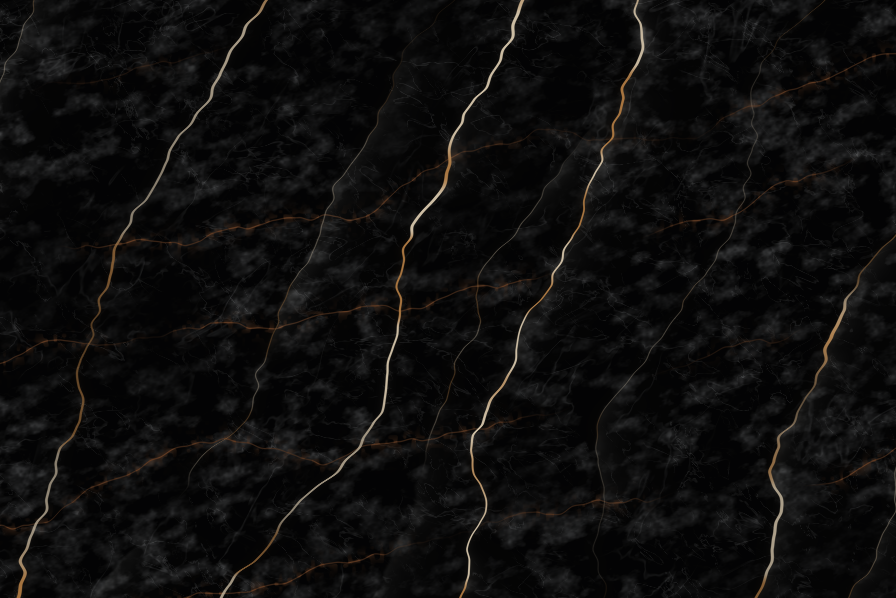
Write a WebGL 1 fragment shader that draws this texture.

```glsl
precision highp float;
// Polished black marble: a dark mottled ground with fine grey wisps,
// crossed by steep cream and gold veins and by faint, broken rust seams.
// Veins are noise-bent lines placed by loops; the ground is layered noise.

uniform vec2 u_resolution;

const vec3 BLACK = vec3(0.013, 0.013, 0.014);
const vec3 GREY = vec3(0.33, 0.335, 0.34);
const vec3 SMOKE = vec3(0.062, 0.062, 0.06);
const vec3 CREAM = vec3(0.80, 0.74, 0.64);
const vec3 GOLD = vec3(0.66, 0.46, 0.25);
const vec3 RUST = vec3(0.36, 0.22, 0.13);

float hash(vec2 p) {
  vec3 q = fract(p.xyx * 0.1031);
  q += dot(q, q.yzx + 33.33);
  return fract((q.x + q.y) * q.z);
}

float noise(vec2 p) {
  vec2 cell = floor(p);
  vec2 f = fract(p);
  f = f * f * (3.0 - 2.0 * f);
  float low = mix(hash(cell), hash(cell + vec2(1.0, 0.0)), f.x);
  float high = mix(hash(cell + vec2(0.0, 1.0)), hash(cell + 1.0), f.x);
  return mix(low, high, f.y);
}

float fbm(vec2 p) {
  float sum = 0.0;
  float weight = 0.533;
  for (int i = 0; i < 4; i++) {
    sum += weight * noise(p);
    p = mat2(0.8, 0.6, -0.6, 0.8) * p * 2.03 + 11.7;
    weight *= 0.5;
  }
  return sum;
}

vec2 rotate(vec2 p, float angle) {
  float c = cos(angle);
  float s = sin(angle);
  return vec2(c * p.x - s * p.y, s * p.x + c * p.y);
}

// Signed distance from a bent line that runs along y
float bentLine(vec2 p, float base, float slope, float sway, float seed) {
  float bend = sway * (noise(vec2(p.y * 3.5, seed)) - 0.5)
             + sway * 0.32 * (noise(vec2(p.y * 13.0, seed + 5.0)) - 0.5)
             + sway * 0.09 * (noise(vec2(p.y * 48.0, seed + 9.0)) - 0.5);
  return (p.x - base - slope * p.y - bend) / sqrt(1.0 + slope * slope);
}

float stroke(float d, float halfWidth, float pixel) {
  return 1.0 - smoothstep(halfWidth - 0.6 * pixel, halfWidth + 0.8 * pixel, abs(d));
}

// Thin curling scratches, in patches, stretched along three directions
float wisps(vec2 p) {
  float sum = 0.0;
  for (int i = 0; i < 3; i++) {
    float k = float(i);
    vec2 q = rotate(p, 0.9 * k - 0.95) * vec2(1.0, 2.1) * (10.0 + 7.0 * k) + 31.0 * k;
    q += 1.2 * noise(q * 0.7 + 4.0);
    float line = 1.0 - smoothstep(0.0, 0.035, abs(fbm(q) - 0.5));
    sum += line * smoothstep(0.44, 0.72, fbm(q * 0.55 + 17.0));
  }
  return sum;
}

vec3 ground(vec2 p) {
  float cloud = smoothstep(0.25, 0.75, fbm(p * 4.0 + 3.0));
  float mottle = max(fbm(rotate(p, -0.35) * vec2(30.0, 48.0)) - 0.47, 0.0);
  float grain = noise(p * 170.0);
  float tone = mottle * mix(0.4, 1.25, cloud) * mix(0.6, 1.4, grain);
  return BLACK + GREY * (tone + 0.24 * wisps(p) * mix(0.5, 1.1, grain));
}

// Rust seams, nearly level, broken into specks
vec3 addSeams(vec3 color, vec2 p, float pixel) {
  for (int i = 0; i < 5; i++) {
    float k = float(i);
    float slope = mix(0.04, 0.26, hash(vec2(k, 2.0)));
    float d = bentLine(p.yx, 0.22 * k - 0.08, slope, 0.10, 40.0 + 13.0 * k);
    float gaps = smoothstep(0.4, 0.68, noise(p * vec2(4.0, 2.0) + 7.0 * k));
    float specks = smoothstep(0.5, 0.8, noise(p * 130.0)) * exp(-abs(d) * 110.0);
    float cover = 0.6 * stroke(d, 0.0009, pixel) + 0.45 * specks;
    color = mix(color, RUST, cover * gaps);
  }
  return color;
}

// Steep veins: strong and faint ones take turns, some with a smoky flank
vec3 addVeins(vec3 color, vec2 p, float pixel) {
  for (int i = 0; i < 10; i++) {
    float k = float(i);
    float seed = 17.0 * k + 3.0;
    float strong = 1.0 - mod(k, 2.0);
    float base = 0.2 * k - 0.42 + 0.08 * (hash(vec2(k, 8.0)) - 0.5);
    float slope = mix(0.24, 0.6, hash(vec2(k, 4.0)));
    float d = bentLine(p, base, slope, 0.12, seed);
    float along = noise(vec2(p.y * 9.0, seed + 2.0));
    float reach = smoothstep(0.25, 0.5, noise(vec2(p.y * 2.2, seed + 6.0)));
    float flank = exp(-abs(d) * 38.0) * smoothstep(-0.004, 0.004, d);
    flank *= smoothstep(0.45, 0.75, noise(vec2(p.y * 4.0, seed + 8.0)));
    color += SMOKE * flank * (0.5 + fbm(p * 35.0));
    float halfWidth = mix(0.0007, 0.0011 + 0.0016 * along, strong);
    float strength = mix(0.36 * reach, mix(0.4, 1.0, max(along, reach)), strong);
    vec3 tint = mix(CREAM, GOLD, smoothstep(0.4, 0.75, noise(vec2(p.y * 14.0, seed))));
    color += tint * 0.07 * strength * exp(-abs(d) * 170.0);
    color = mix(color, tint, strength * stroke(d, halfWidth, pixel));
  }
  return color;
}

void main() {
  float pixel = 1.0 / u_resolution.y;
  vec2 p = gl_FragCoord.xy * pixel;
  vec3 color = addSeams(ground(p), p, pixel);
  gl_FragColor = vec4(addVeins(color, p, pixel), 1.0);
}
```
